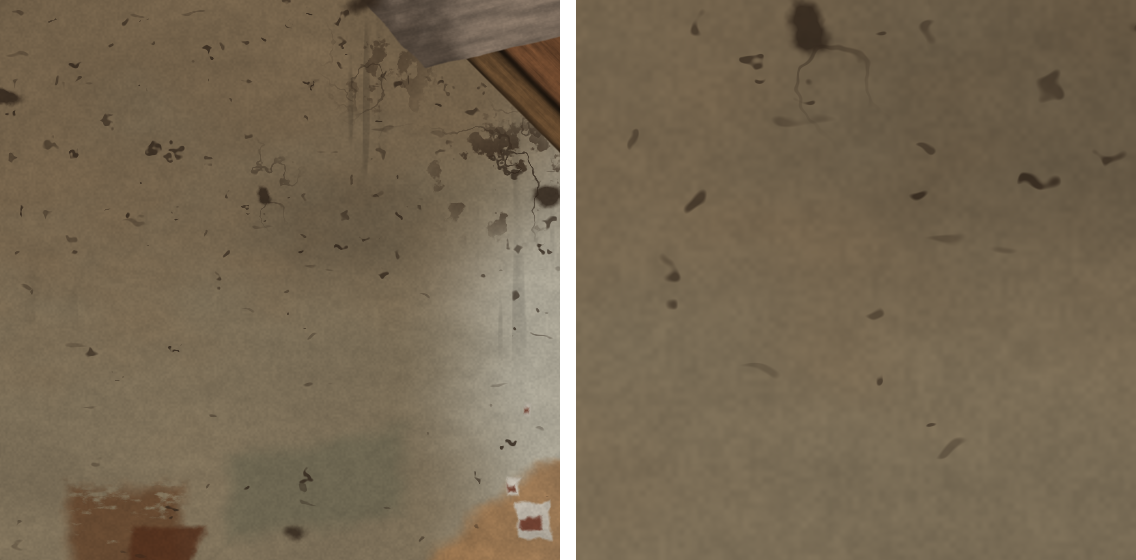
Left, the full canvas; right, a detail of the centre.
This texture is drawn by a three.js fragment shader. Its source:

```glsl
// Stained, pitted plaster wall under a wooden beam, with patches of bare paint
varying vec2 vUv;

float hash(vec2 p) {
  vec3 q = fract(vec3(p.xyx) * 0.1031);
  q += dot(q, q.yzx + 33.33);
  return fract((q.x + q.y) * q.z);
}

float noise(vec2 p) {
  vec2 i = floor(p), f = fract(p);
  f = f * f * (3.0 - 2.0 * f);
  return mix(mix(hash(i), hash(i + vec2(1, 0)), f.x),
             mix(hash(i + vec2(0, 1)), hash(i + vec2(1, 1)), f.x), f.y);
}

float fbm(vec2 p) {
  float sum = 0.0, amp = 0.5;
  for (int i = 0; i < 5; i++) {
    sum += amp * noise(p);
    p = p * 2.03 + 17.3;
    amp *= 0.5;
  }
  return sum;
}

// Soft box mask, 1 inside
float box(vec2 p, vec2 center, vec2 halfSize, float blur) {
  vec2 d = abs(p - center) - halfSize;
  return 1.0 - smoothstep(-blur, blur, max(d.x, d.y));
}

// Soft round falloff, 1 at the center
float blob(vec2 p, vec2 center, vec2 radius) {
  return 1.0 - smoothstep(0.2, 1.0, length((p - center) / radius));
}

// Irregular pits, at most one in each cell
float pits(vec2 p, float cells, float chance, float size) {
  vec2 q = p * cells + 0.45 * (vec2(noise(p * 95.0), noise(p * 95.0 + 40.0)) - 0.5);
  vec2 id = floor(q);
  vec2 center = 0.3 + 0.4 * vec2(hash(id + 3.1), hash(id + 8.7));
  float radius = size * (0.35 + 0.65 * hash(id + 5.5));
  vec2 d = (fract(q) - center) * vec2(0.75 + 0.5 * hash(id + 1.9), 1.0);
  float pit = 1.0 - smoothstep(radius * 0.5, radius * 1.2, length(d));
  return pit * step(hash(id + 21.0), chance) * (0.5 + 0.5 * hash(id + 13.0));
}

// Thin wandering lines along the middle level of a noise field
float cracks(vec2 p, float scale, float width) {
  return 1.0 - smoothstep(width * 0.3, width, abs(fbm(p * scale) - 0.48));
}

vec3 plaster(vec2 p) {
  float cloud = fbm(p * vec2(3.5, 6.0) + 4.0) - 0.48;
  float streak = fbm(p * vec2(9.0, 34.0)) - 0.48;
  vec3 c = mix(vec3(0.485, 0.432, 0.342), vec3(0.445, 0.376, 0.284),
               smoothstep(0.25, 0.85, p.y + cloud * 0.9));
  c *= 1.0 - 0.13 * blob(p, vec2(0.62, 0.6), vec2(0.26, 0.14));
  // Cool daylight on the right
  float bend = 0.7 * (p.y - 0.33) * (p.y - 0.33);
  float light = smoothstep(0.68, 0.97, p.x - bend + cloud * 0.12);
  c = mix(c, vec3(0.645, 0.625, 0.565), light * (1.0 - 0.4 * smoothstep(0.45, 0.8, p.y)));
  return c * (1.0 + 0.16 * cloud + 0.08 * streak);
}

void main() {
  vec2 p = vUv;
  vec2 rough = vec2(fbm(p * 24.0), fbm(p * 24.0 + 60.0)) - 0.48;
  vec2 w = p + rough * 0.035;
  vec3 c = plaster(p);
  vec3 dark = vec3(0.19, 0.145, 0.105);

  // Grey-green repair and rust-coloured brushwork
  float repair = box(w, vec2(0.565, 0.135 + 0.16 * (p.x - 0.565)), vec2(0.155, 0.075), 0.025);
  c = mix(c, vec3(0.405, 0.385, 0.305), repair * 0.75);
  float bristles = smoothstep(0.3, 0.6, fbm(p * vec2(45.0, 95.0)) + 0.35 - p.y * 2.2);
  c = mix(c, vec3(0.37, 0.245, 0.15), box(w, vec2(0.225, 0.03), vec2(0.1, 0.1), 0.02) * bristles * 0.8);
  c = mix(c, vec3(0.32, 0.185, 0.11), box(w, vec2(0.29 + p.y * 0.25, 0.0), vec2(0.06, 0.06), 0.008) * 0.9);

  // Ochre paint in the lower right corner
  float ochre = smoothstep(-0.025, 0.03, 0.85 * (w.x - 0.77) - w.y + 0.01)
              * (1.0 - smoothstep(0.165, 0.19, w.y));
  c = mix(c, vec3(0.58, 0.43, 0.28) * (1.0 + 0.3 * rough.x), ochre * 0.85);

  // Vertical drips
  float drip = smoothstep(0.6, 0.8, noise(vec2(p.x * 75.0, p.y * 5.0)));
  float dripZone = box(p, vec2(0.64, 0.82), vec2(0.03, 0.14), 0.03)
                 + 0.6 * box(p, vec2(0.92, 0.58), vec2(0.06, 0.2), 0.05)
                 + 0.4 * box(p, vec2(0.11, 0.49), vec2(0.06, 0.06), 0.02);
  c *= 1.0 - 0.16 * drip * dripZone;

  // Pits, mostly on the upper half
  float upper = smoothstep(0.38, 0.6, p.y);
  float pit = pits(p, 17.0, 0.03 + 0.3 * upper, 0.16);
  pit = max(pit, pits(p + 0.37, 29.0, 0.02 + 0.13 * upper, 0.2));
  pit = max(pit, 0.5 * pits(p * vec2(0.4, 1.0) + 0.71, 24.0, 0.16, 0.15));
  c = mix(c, dark, pit * 0.85);

  // Cracks and flaked holes
  float damaged = blob(p, vec2(0.9, 0.69), vec2(0.2, 0.15)) + 0.6 * blob(p, vec2(0.68, 0.89), vec2(0.13, 0.16));
  float spider = blob(p, vec2(0.47, 0.67), vec2(0.09, 0.1));
  c = mix(c, dark, min(1.0, damaged + 0.6 * spider) * cracks(p, 11.0, 0.017) * 0.75);
  float flakes = smoothstep(0.6, 0.66, fbm(p * 27.0 + 9.0) + 0.06 * damaged);
  c = mix(c, dark * 1.2, flakes * min(1.0, damaged) * 0.85);
  float holes = blob(w, vec2(0.472, 0.645), vec2(0.014, 0.018)) + blob(w, vec2(0.01, 0.83), vec2(0.05, 0.016))
              + blob(w, vec2(0.98, 0.655), vec2(0.035, 0.026)) + blob(w, vec2(0.53, 0.045), vec2(0.025, 0.02)) * 0.6;
  c = mix(c, dark, min(1.0, holes * 1.6) * 0.85);

  // Pale chips with brick showing through
  for (int i = 0; i < 3; i++) {
    float k = float(i);
    vec2 center = vec2(0.952 - 0.025 * k * (2.0 - k) - 0.006 * k, 0.072 + 0.063 * k + 0.034 * k * (k - 1.0));
    vec2 size = vec2(0.029, 0.034) / (1.0 + 1.4 * k);
    c = mix(c, vec3(0.71, 0.68, 0.63) + rough.x * 0.25, box(w, center, size, 0.004));
    c = mix(c, vec3(0.43, 0.25, 0.19), box(w, center - size * vec2(0.2, 0.15), size * vec2(0.65, 0.3), 0.004));
  }

  // Wooden boards, then the beam in front of them
  float across = p.x + p.y - 1.727;
  float under = p.y - 0.7 - 0.235 * p.x;
  float grain = fbm(vec2(across * 90.0, (p.x - p.y) * 9.0));
  vec3 wood = mix(vec3(0.37, 0.27, 0.17), vec3(0.41, 0.27, 0.17), smoothstep(0.07, 0.09, across));
  wood *= (0.7 + 0.6 * grain) * (1.0 - 0.7 * exp(-pow((across - 0.077) / 0.013, 2.0)));
  wood *= 0.5 + 0.5 * smoothstep(0.0, 0.02, across);
  c = mix(c, wood, smoothstep(-0.002, 0.003, across));
  float end = across + 0.087 + rough.x * 0.018;
  vec3 beam = mix(vec3(0.31, 0.265, 0.225), vec3(0.47, 0.41, 0.355), smoothstep(0.02, 0.18, end + rough.y * 0.2));
  beam *= 0.75 + 0.5 * fbm(vec2(p.x * 14.0, under * 70.0));
  c = mix(c, beam, smoothstep(-0.003, 0.003, end) * smoothstep(-0.002, 0.002, under + rough.y * 0.006));
  c = mix(c, dark, blob(w, vec2(0.645, 0.995), vec2(0.045, 0.03)) * 0.9);

  // Fine grain
  c *= 1.0 + 0.07 * (noise(p * 260.0) - 0.5) + 0.1 * (fbm(p * 70.0) - 0.48);
  gl_FragColor = vec4(c, 1.0);
}
```
